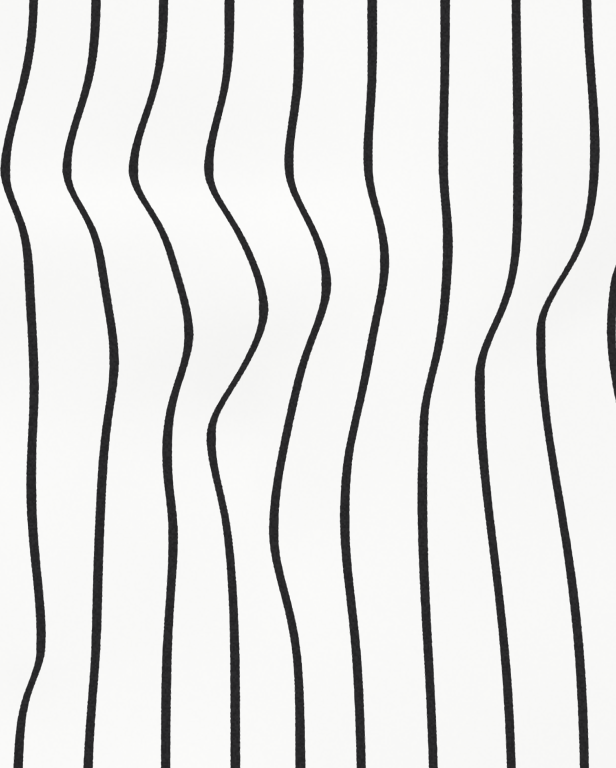
Reproduce this pattern procedurally as a WebGL 2 fragment shader.

```glsl
#version 300 es
precision highp float;

uniform vec2 u_resolution;
out vec4 outColor;

const int STRIPE_COUNT = 10;
const float FIRST_STRIPE = 0.034;
const float SPACING = 0.0911;
const float HALF_WIDTH = 0.0061;
const vec3 CLOTH = vec3(0.974, 0.974, 0.969);
const vec3 INK = vec3(0.157, 0.155, 0.16);

float hash(vec2 p) {
    vec3 q = fract(vec3(p.xyx) * 0.1031);
    q += dot(q, q.yzx + 33.33);
    return fract((q.x + q.y) * q.z);
}

float noise(vec2 p) {
    vec2 cell = floor(p);
    vec2 f = fract(p);
    f = f * f * (3.0 - 2.0 * f);
    return mix(mix(hash(cell), hash(cell + vec2(1.0, 0.0)), f.x),
               mix(hash(cell + vec2(0.0, 1.0)), hash(cell + vec2(1.0, 1.0)), f.x), f.y);
}

// Soft sideways push; reach holds the extent across stripes, upward and downward.
float fold(vec2 at, vec2 center, vec3 reach, float lean, float push) {
    float across = (at.x - center.x) / reach.x;
    float along = at.y - center.y - lean * (at.x - center.x);
    along /= along < 0.0 ? reach.y : reach.z;
    return push * exp(-across * across - along * along);
}

// Sideways drift of the cloth; at.x counts stripes, at.y runs downward.
float drift(vec2 at) {
    // Broad creases on the left and centre
    float d = fold(at, vec2(1.8, 0.224), vec3(2.8, 0.104, 0.0625), 0.0, -0.043);
    d += fold(at, vec2(3.0, 0.404), vec3(2.0, 0.091, 0.078), -0.031, 0.0365);
    d += fold(at, vec2(0.7, 0.521), vec3(0.9, 0.22, 0.17), 0.0, 0.012);
    // Lower creases
    d += fold(at, vec2(3.0, 0.5625), vec3(0.55, 0.059, 0.098), 0.0, -0.029);
    d += fold(at, vec2(4.0, 0.69), vec3(0.75, 0.17, 0.11), 0.0, -0.034);
    d += fold(at, vec2(5.0, 0.625), vec3(0.6, 0.143, 0.17), 0.0, -0.016);
    d += fold(at, vec2(5.3, 0.833), vec3(1.3, 0.3, 0.65), 0.0, -0.02);
    d += fold(at, vec2(2.0, 0.697), vec3(0.5, 0.065, 0.117), 0.0, 0.009);
    // Sharp crease on the right
    d += fold(at, vec2(8.0, 0.43), vec3(2.0, 0.089, 0.3), -0.059, -0.059);
    d += fold(at, vec2(9.2, 0.456), vec3(0.5, 0.117, 0.13), 0.0, -0.017);
    d += fold(at, vec2(8.0, 0.195), vec3(0.9, 0.13, 0.13), 0.0, 0.012);
    // Slack near the top and bottom edges
    d += fold(at, vec2(3.7, 0.0), vec3(1.5, 0.12, 0.12), 0.0, -0.01);
    d += fold(at, vec2(0.0, 0.0), vec3(0.6, 0.12, 0.12), 0.0, 0.01);
    d += fold(at, vec2(0.0, 0.846), vec3(0.6, 0.143, 0.055), 0.0, 0.021);
    d += fold(at, vec2(0.5, 1.03), vec3(0.8, 0.143, 0.143), 0.0, -0.016);
    return d;
}

float driftSlope(vec2 at, float stepSize) {
    vec2 e = vec2(0.0, stepSize);
    return (drift(at + e) - drift(at - e)) / (2.0 * stepSize);
}

float stripeMask(vec2 p, float index, float pixel) {
    vec2 at = vec2(index, p.y);
    float center = FIRST_STRIPE + SPACING * index + drift(at);
    float slope = driftSlope(at, 0.004);
    float dist = abs(p.x - center) * inversesqrt(1.0 + slope * slope);
    // Slanted parts turn away and look thinner
    float halfWidth = HALF_WIDTH / (1.0 + 0.95 * abs(slope));
    halfWidth *= 0.93 + 0.14 * noise(vec2(index * 7.3, p.y * 9.0));
    halfWidth += 0.0006 * (noise(p * 420.0) - 0.5);
    float blur = max(0.75 * pixel, 0.0011);
    return 1.0 - smoothstep(-blur, blur, dist - halfWidth);
}

vec3 clothColor(vec2 p) {
    vec2 at = vec2((p.x - FIRST_STRIPE) / SPACING, p.y);
    float relief = clamp(driftSlope(at, 0.02), -0.6, 0.6);
    float clouds = noise(p * vec2(4.0, 5.0) + 3.0) - 0.5;
    float weave = noise(p * 380.0) - 0.5;
    return CLOTH + 0.02 * relief + 0.016 * clouds + 0.006 * weave;
}

void main() {
    float pixel = 1.0 / u_resolution.y;
    vec2 p = gl_FragCoord.xy * pixel;
    p.y = 1.0 - p.y;

    float ink = 0.0;
    for (int i = 0; i < STRIPE_COUNT; i++) {
        ink = max(ink, stripeMask(p, float(i), pixel));
    }

    vec3 inkColor = INK + 0.05 * (noise(p * 450.0) - 0.4);
    outColor = vec4(mix(clothColor(p), inkColor, ink), 1.0);
}
```
